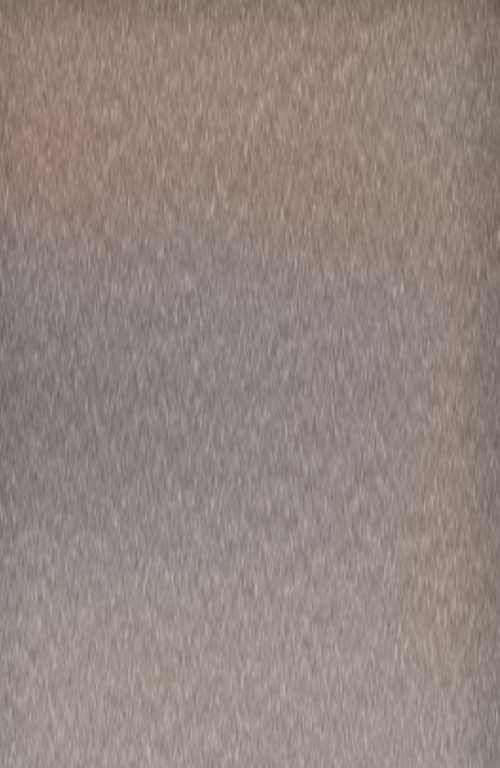
This texture is drawn by a Shadertoy shader. Its source:

```glsl
// Brushed metal sheet: fine vertical streaks under soft brown and grey reflections.

vec2 randomGradient(vec2 cell) {
    vec2 q = vec2(dot(cell, vec2(127.1, 311.7)), dot(cell, vec2(269.5, 183.3)));
    return fract(sin(q) * 43758.5) * 2.0 - 1.0;
}

float gradientNoise(vec2 p) {
    vec2 i = floor(p), f = fract(p);
    vec2 u = f * f * f * (f * (f * 6.0 - 15.0) + 10.0);
    float a = dot(randomGradient(i), f);
    float b = dot(randomGradient(i + vec2(1, 0)), f - vec2(1, 0));
    float c = dot(randomGradient(i + vec2(0, 1)), f - vec2(0, 1));
    float d = dot(randomGradient(i + vec2(1, 1)), f - vec2(1, 1));
    return mix(mix(a, b, u.x), mix(c, d, u.x), u.y);
}

// Gradient noise running along one scratch, shifted by a random phase
float scratch(float column, float y) {
    y += 50.0 * randomGradient(vec2(column, 7.0)).x;
    float i = floor(y), f = fract(y);
    float a = randomGradient(vec2(column, i)).y * f;
    float b = randomGradient(vec2(column, i + 1.0)).y * (f - 1.0);
    return mix(a, b, f * f * (3.0 - 2.0 * f));
}

// Parallel scratches side by side with narrow blended borders
float scratches(vec2 p) {
    float column = floor(p.x);
    float blend = smoothstep(0.25, 0.75, fract(p.x));
    return mix(scratch(column, p.y), scratch(column + 1.0, p.y), blend);
}

float brushing(vec2 p) {
    float hairline = scratches(p * vec2(405.0, 39.0));
    float broken = scratches(p * vec2(437.0, 95.0) + 300.0);
    float wide = scratches(p * vec2(231.0, 23.0) + 700.0);
    return hairline + 0.6 * broken + 0.6 * wide;
}

// Soft elliptical patch of reflected light
float glow(vec2 uv, vec2 center, vec2 radius) {
    vec2 d = (uv - center) / radius;
    return exp(-dot(d, d));
}

vec3 reflections(vec2 uv) {
    vec2 warped = uv + 0.06 * vec2(gradientNoise(uv * 4.0 + 3.1), gradientNoise(uv * 4.0 + 8.6));
    vec3 grey = mix(vec3(0.566, 0.524, 0.516), vec3(0.624, 0.582, 0.565), smoothstep(0.5, 0.08, uv.y));
    vec3 brown = vec3(0.584, 0.504, 0.459);
    vec3 color = mix(grey, brown, smoothstep(0.60, 0.83, warped.y + 0.05 * uv.x));

    // Warm band on the right and beige patches near the bottom
    color = mix(color, vec3(0.585, 0.518, 0.478), 0.65 * glow(warped, vec2(0.92, 0.5), vec2(0.13, 0.32)));
    color = mix(color, vec3(0.615, 0.543, 0.490), 0.5 * glow(warped, vec2(0.9, 0.25), vec2(0.14, 0.13)));
    color = mix(color, vec3(0.630, 0.568, 0.527), 0.4 * glow(warped, vec2(0.32, 0.12), vec2(0.25, 0.07)));

    // Reddish tint at upper left, cool light at upper right, cool shade at left
    color += vec3(0.008, -0.008, -0.006) * glow(uv, vec2(0.08, 0.79), vec2(0.2, 0.13));
    color = mix(color, vec3(0.562, 0.525, 0.500), 0.7 * glow(warped, vec2(0.92, 0.87), vec2(0.17, 0.1)));
    color -= vec3(0.056, 0.043, 0.038) * glow(uv, vec2(0.0, 0.47), vec2(0.34, 0.19));
    color += 0.022 * glow(uv, vec2(0.45, 0.87), vec2(0.35, 0.1));
    return color;
}

void mainImage(out vec4 fragColor, in vec2 fragCoord) {
    vec2 uv = fragCoord / iResolution.xy;
    vec2 p = fragCoord / iResolution.y;
    vec3 color = reflections(uv);

    // Darker rim at the top and sides
    color *= 1.0 - 0.10 * smoothstep(0.95, 1.01, uv.y);
    color *= 1.0 - 0.13 * smoothstep(0.88, 1.01, uv.x) - 0.06 * smoothstep(0.08, -0.01, uv.x);

    // Two samples across each pixel keep the streaks smooth
    float offset = 0.25 / iResolution.y;
    float streak = 0.5 * (brushing(p - vec2(offset, 0)) + brushing(p + vec2(offset, 0)));
    color += vec3(0.167, 0.168, 0.169) * (streak + 0.25 * streak * streak);

    fragColor = vec4(clamp(color, 0.0, 1.0), 1.0);
}
```
